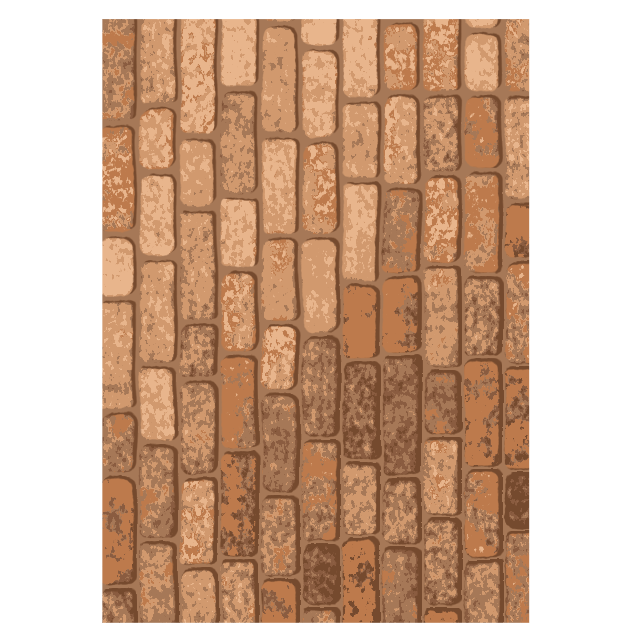
This texture is drawn by a Shadertoy shader. Its source:

```glsl
const vec3 SHADOW = vec3(0.46, 0.29, 0.18);
const vec3 EARTH = vec3(0.54, 0.36, 0.25);
const vec3 BROWN = vec3(0.65, 0.47, 0.34);
const vec3 RUST = vec3(0.74, 0.48, 0.30);
const vec3 TAN = vec3(0.82, 0.60, 0.43);
const vec3 CREAM = vec3(0.91, 0.71, 0.55);

const vec2 PANEL_MIN = vec2(0.160, 0.027);
const vec2 PANEL_MAX = vec2(0.827, 0.970);
const vec2 PITCH = vec2(0.0634, 0.143);   // column width, mean brick height
const float FIRST_JOINT = 0.2148;

float hash(vec2 p) {
    vec3 q = fract(p.xyx * vec3(0.1031, 0.1030, 0.0973));
    q += dot(q, q.yzx + 33.33);
    return fract((q.x + q.y) * q.z);
}

float cornerSlope(vec2 cell, vec2 offset) {
    float angle = 6.2832 * hash(cell + 57.0);
    return dot(vec2(cos(angle), sin(angle)), offset);
}

float gradientNoise(vec2 p) {
    vec2 i = floor(p), f = p - i;
    vec2 u = f * f * f * (f * (f * 6.0 - 15.0) + 10.0);
    vec2 e = vec2(1.0, 0.0);
    float low = mix(cornerSlope(i, f), cornerSlope(i + e, f - e), u.x);
    float high = mix(cornerSlope(i + e.yx, f - e.yx), cornerSlope(i + 1.0, f - 1.0), u.x);
    return mix(low, high, u.y);
}

float fbm(vec2 p) {
    float sum = 0.0, gain = 0.65;
    for (int i = 0; i < 3; i++) {
        sum += gain * gradientNoise(p);
        p = mat2(1.6, 1.2, -1.2, 1.6) * p + 7.3;
        gain *= 0.6;
    }
    return sum;
}

float roundedBox(vec2 p, vec2 halfSize, float radius) {
    vec2 q = abs(p) - halfSize + radius;
    return length(max(q, 0.0)) + min(max(q.x, q.y), 0.0) - radius;
}

// Height of the joint under a row, in brick heights
float jointHeight(float column, float row) {
    return row + 0.52 * hash(vec2(column + 3.0, row + 11.0));
}

// Flat colour bands from dark to light
vec3 toneColor(float tone, float blur) {
    vec3 c = mix(SHADOW, EARTH, smoothstep(-blur, blur, tone - 0.12));
    c = mix(c, BROWN, smoothstep(-blur, blur, tone - 0.27));
    c = mix(c, TAN, smoothstep(-blur, blur, tone - 0.46));
    return mix(c, CREAM, smoothstep(-blur, blur, tone - 0.73));
}

vec3 brickColor(vec2 p, vec2 id, float d, float gloom, float blur) {
    float grain = fbm(p * vec2(95.0, 75.0) + id * 5.0);
    float blotch = gradientNoise(p * 24.0 + id * 3.0);
    float worn = mix(0.35, 0.75, hash(id + 21.0));
    float tone = 0.43 + 0.46 * hash(id + 5.0) - 0.47 * gloom;
    tone += worn * grain + 0.22 * blotch - 0.15 * smoothstep(-0.006, 0.0, d);
    vec3 color = toneColor(tone, blur);
    float rust = 0.8 * blotch + 0.55 * grain + 0.9 * (hash(id + 43.0) - 0.78);
    rust = smoothstep(-blur, blur, rust) * smoothstep(0.8, 0.68, tone);
    return mix(color, RUST, rust * smoothstep(0.05, 0.15, tone));
}

vec3 brickWall(vec2 p, float px) {
    // Uneven joints, then the column and row under this point
    vec2 bend = vec2(gradientNoise(p * 11.0), gradientNoise(p * 17.0 + 40.0));
    vec2 rough = vec2(fbm(p * 65.0), fbm(p * 65.0 + 90.0));
    vec2 w = p + 0.005 * bend + 0.0025 * rough;
    float across = (w.x - FIRST_JOINT) / PITCH.x;
    float column = floor(across);
    float up = w.y / PITCH.y + 3.0 * hash(vec2(column + 17.0, 2.0));
    float row = floor(up);
    row -= step(up, jointHeight(column, row));
    float bottom = jointHeight(column, row);
    float top = jointHeight(column, row + 1.0);
    vec2 id = vec2(column, row) + 20.0;

    // Brick outline and its shadow, cast to the upper right
    vec2 local = vec2(across - column - 0.48, up - 0.5 * (bottom + top)) * PITCH;
    vec2 halfSize = vec2(0.0262, 0.5 * (top - bottom) * PITCH.y - 0.0052);
    float radius = mix(0.006, 0.016, hash(id + 31.0));
    float d = roundedBox(local, halfSize, radius);
    float shade = roundedBox(local - vec2(0.0045, 0.0025), halfSize, radius);

    // Light falls off towards the lower right
    vec2 q = (p - PANEL_MIN) / (PANEL_MAX - PANEL_MIN);
    float gloom = clamp(0.5 * q.x + 0.85 * (1.0 - q.y) - 0.38, 0.0, 0.85);
    float blur = clamp(12.0 * px, 0.004, 0.04);
    float reach = 0.006 * gloom + 0.003 * rough.x;
    vec3 mortar = mix(SHADOW, BROWN, smoothstep(-px, px, shade - reach));
    vec3 brick = brickColor(p, id, d, gloom, blur);
    return mix(brick, mortar, smoothstep(-px, px, d));
}

void mainImage(out vec4 fragColor, in vec2 fragCoord) {
    vec2 uv = fragCoord / iResolution.xy;
    float px = 1.0 / min(iResolution.x, iResolution.y);
    vec2 center = 0.5 * (PANEL_MIN + PANEL_MAX);
    float edge = roundedBox(uv - center, 0.5 * (PANEL_MAX - PANEL_MIN), 0.0);
    vec3 color = mix(brickWall(uv, px), vec3(1.0), smoothstep(-0.5 * px, 0.5 * px, edge));
    fragColor = vec4(color, 1.0);
}
```
